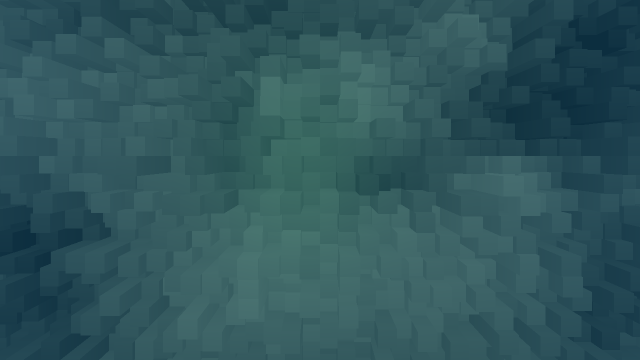
Write a Shadertoy shader that draws this background.

```glsl
// Teal field of square blocks extruded toward the viewer from a vanishing point.

const vec2 VANISHING_POINT = vec2(0.5, 0.567);
const float CELL = 0.038;       // base width of a block, in canvas heights
const float MAX_SCALE = 1.65;   // upper bound of the block extrusion
const vec3 DEEP_TEAL = vec3(0.055, 0.185, 0.235);
const vec3 PALE_TEAL = vec3(0.345, 0.505, 0.495);
const vec3 GREEN_GLOW = vec3(0.025, 0.065, 0.015);

float hash(vec2 p) {
    return fract(sin(dot(p, vec2(127.1, 311.7))) * 43758.5453);
}

float blob(vec2 p, vec2 center, vec2 radius) {
    vec2 d = (p - center) / radius;
    return exp(-dot(d, d));
}

// Broad light and shadow across the field
float regionTone(vec2 p) {
    float tone = 0.53;
    // Shadows near the borders
    tone -= 0.40 * blob(p, vec2(0.80, 0.29), vec2(0.33, 0.28));
    tone -= 0.22 * blob(p, vec2(0.62, 0.10), vec2(0.28, 0.10));
    tone -= 0.42 * blob(p, vec2(-0.84, -0.25), vec2(0.22, 0.13));
    tone -= 0.30 * blob(p, vec2(-0.84, -0.49), vec2(0.30, 0.14));
    tone -= 0.32 * blob(p, vec2(0.84, -0.44), vec2(0.22, 0.28));
    tone -= 0.20 * blob(p, vec2(-0.15, 0.42), vec2(0.34, 0.12));
    tone -= 0.22 * blob(p, vec2(-0.70, 0.40), vec2(0.16, 0.07));
    // Recesses around the middle
    tone -= 0.32 * blob(p, vec2(0.20, -0.06), vec2(0.19, 0.065));
    tone -= 0.20 * blob(p, vec2(-0.26, 0.02), vec2(0.09, 0.15));
    // Raised light areas
    tone += 0.22 * blob(p, vec2(0.15, 0.19), vec2(0.13, 0.11));
    tone += 0.26 * blob(p, vec2(-0.11, 0.17), vec2(0.05));
    tone += 0.32 * blob(p, vec2(0.52, -0.065), vec2(0.13, 0.06));
    tone += 0.25 * blob(p, vec2(0.43, 0.35), vec2(0.13, 0.10));
    tone += 0.10 * blob(p, vec2(-0.68, 0.155), vec2(0.25, 0.16));
    tone += 0.18 * blob(p, vec2(-0.20, -0.33), vec2(0.32, 0.19));
    tone += 0.14 * blob(p, vec2(0.31, -0.30), vec2(0.25, 0.18));
    return clamp(tone, 0.0, 1.0);
}

float blockScale(vec2 cell, float tone) {
    float lift = hash(cell + 17.3);
    return 1.08 + 0.22 * tone + 0.30 * lift * lift;
}

// Walk outward along the view ray; depth is the inverse of the extrusion scale
float traceTone(vec2 p) {
    p += 1e-5 * (1.0 - step(1e-5, abs(p)));
    vec2 stepDir = sign(p);
    float enter = 1.0 / MAX_SCALE;
    vec2 cell = floor(p * enter / CELL);
    bool crossedX = false;
    float shade = 0.0;

    for (int i = 0; i < 36; i++) {
        vec2 center = (cell + 0.5) * CELL;
        float tone = regionTone(center * 1.3);
        float front = 1.0 / blockScale(cell, tone);
        vec2 crossing = (cell + step(0.0, p)) * CELL / p;
        float leave = min(crossing.x, crossing.y);
        shade = tone + 0.13 * (hash(cell) - 0.5);

        if (front <= enter) {
            // Side wall, fading toward its foot
            float foot = (enter - front) / (1.0 - front);
            float wall = crossedX ? -0.075 : (p.y > 0.0 ? -0.11 : 0.025);
            return shade + wall - 0.13 * foot;
        }
        if (front < leave || leave >= 1.0) {
            // Front face with a faint vertical gradient
            float height = (p.y * front - center.y) / CELL;
            return shade + 0.035 * height;
        }
        enter = leave;
        crossedX = crossing.x < crossing.y;
        cell += crossedX ? vec2(stepDir.x, 0.0) : vec2(0.0, stepDir.y);
    }
    return shade;
}

vec3 sceneColor(vec2 p) {
    float tone = clamp(traceTone(p), 0.0, 1.0);
    vec3 color = mix(DEEP_TEAL, PALE_TEAL, tone);
    color += GREEN_GLOW * blob(p, vec2(-0.05, -0.02), vec2(0.25, 0.30));
    // Cooler hue toward the sides
    color += vec3(-0.008, -0.006, 0.012) * smoothstep(0.3, 0.9, abs(p.x));
    return color;
}

void mainImage(out vec4 fragColor, in vec2 fragCoord) {
    vec3 color = vec3(0.0);
    // Four samples per pixel smooth the block edges
    for (int i = 0; i < 4; i++) {
        vec2 offset = vec2(i % 2, i / 2) * 0.5 - 0.25;
        vec2 p = (fragCoord + offset - VANISHING_POINT * iResolution.xy) / iResolution.y;
        color += sceneColor(p);
    }
    fragColor = vec4(color / 4.0, 1.0);
}
```
